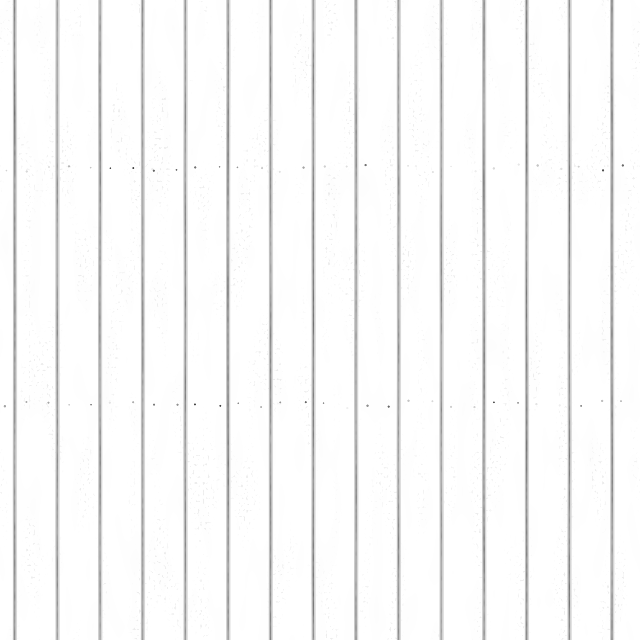
A WebGL 2 fragment shader for this pattern:

```glsl
#version 300 es
precision highp float;

uniform vec2 u_resolution;
out vec4 fragColor;

// Layout, in canvas units unless noted
const float PLANKS = 15.0;
const float FIRST_GROOVE = 0.35;              // in plank widths
const float GROOVE_HALF_WIDTH = 0.0043;
const float GROOVE_FLAT = 0.0021;
const float SEAM_HALF_WIDTH = 0.0018;
const float SEAM_SHIFT = -0.0003;
const float GROOVE_WANDER = 0.0005;
const vec2 NAIL_ROWS = vec2(0.368, 0.737);
const vec2 NAIL_COLUMNS = vec2(0.24, 0.79);   // in plank widths
const vec2 NAIL_JITTER = vec2(0.005, 0.012);
const float NAIL_RADIUS = 0.0017;
const float NICK_CHANCE = 0.15;
const vec2 NICK_SIZE = vec2(0.0035, 0.0013);

// Tones
const float PAINT = 1.0;
const float LIP_SHADOW = 0.75;
const float LIP_LIGHT = 0.84;
const float SEAM_PALE = 0.67;
const float SEAM_DARK = 0.42;
const float NAIL_TONE = 0.25;
const float NICK_TONE = 0.55;
const float SPECKLE_DEPTH = 0.07;
const float MOTTLE_DEPTH = 0.012;

float hash(vec2 p) {
    vec3 q = fract(p.xyx * 0.1031);
    q += dot(q, q.yzx + 33.33);
    return fract((q.x + q.y) * q.z);
}

float cornerSlope(vec2 cell, vec2 offset, vec2 period) {
    float angle = 6.2832 * hash(mod(cell, period) + 7.0);
    return dot(vec2(cos(angle), sin(angle)), offset);
}

// Gradient noise that wraps over a whole-number period
float noise(vec2 uv, vec2 period) {
    vec2 p = uv * period;
    vec2 i = floor(p);
    vec2 f = p - i;
    vec2 u = f * f * f * (f * (f * 6.0 - 15.0) + 10.0);
    vec2 e = vec2(1.0, 0.0);
    float low = mix(cornerSlope(i, f, period), cornerSlope(i + e, f - e, period), u.x);
    float high = mix(cornerSlope(i + e.yx, f - e.yx, period),
                     cornerSlope(i + 1.0, f - 1.0, period), u.x);
    return mix(low, high, u.y);
}

// Faint specks gathered in upright patches
float paintTone(vec2 uv) {
    float patches = smoothstep(0.0, 0.4, noise(uv, vec2(30.0, 6.0)));
    float specks = smoothstep(0.22, 0.5, noise(uv, vec2(250.0, 210.0)));
    float mottle = max(noise(uv, vec2(45.0, 12.0)), 0.0);
    return PAINT - SPECKLE_DEPTH * specks * patches - MOTTLE_DEPTH * mottle;
}

// Soft lips around a worn dark seam
float addGroove(float tone, float d, float id, vec2 uv, float pixel) {
    d += GROOVE_WANDER * noise(uv, vec2(PLANKS, 5.0));
    float lip = mix(LIP_SHADOW, LIP_LIGHT, smoothstep(-0.002, 0.002, d));
    float edge = max(GROOVE_HALF_WIDTH, GROOVE_FLAT + pixel);
    tone = mix(tone, lip, 1.0 - smoothstep(GROOVE_FLAT, edge, abs(d)));

    float streak = noise(uv, vec2(PLANKS, 9.0)) + 0.6 * noise(uv, vec2(PLANKS, 110.0));
    float age = pow(hash(vec2(id, 3.0)), 2.0);
    float wear = clamp(0.15 + 0.5 * age + 0.6 * streak, 0.0, 1.0);
    float seam = 1.0 - smoothstep(0.0003, SEAM_HALF_WIDTH, abs(d - SEAM_SHIFT));
    return mix(tone, mix(SEAM_PALE, SEAM_DARK, wear), seam);
}

// An occasional chip on the right side of a groove
float addNick(float tone, float d, float id, float y, float pixel) {
    float height = mix(0.1, 0.9, hash(vec2(id, 11.0)));
    vec2 q = vec2(d - NICK_SIZE.x, y - height);
    q.y += 0.4 * q.x;
    float r = (length(q / NICK_SIZE) - 1.0) * NICK_SIZE.y;
    float present = step(hash(vec2(id, 17.0)), NICK_CHANCE);
    return mix(tone, NICK_TONE, present * (1.0 - smoothstep(-pixel, pixel, r)));
}

// Two nails per plank on each row, some nearly painted over
float addNails(float tone, float across, float id, float y, float pixel) {
    for (int row = 0; row < 2; row++) {
        for (int side = 0; side < 2; side++) {
            vec2 key = vec2(id, 23.0 + float(row * 2 + side) * 5.0);
            vec2 jitter = vec2(hash(key), hash(key + 31.0)) - 0.5;
            vec2 center = vec2(NAIL_COLUMNS[side] / PLANKS, NAIL_ROWS[row]);
            vec2 q = vec2(across / PLANKS, y) - center - jitter * NAIL_JITTER;
            float radius = NAIL_RADIUS * mix(0.7, 1.1, hash(key + 47.0));
            float cover = 1.0 - smoothstep(-0.5 * pixel, 0.5 * pixel, length(q) - radius);
            float strength = mix(0.08, 1.0, pow(hash(key + 59.0), 1.3));
            tone = mix(tone, NAIL_TONE, cover * strength);
        }
    }
    return tone;
}

void main() {
    vec2 uv = gl_FragCoord.xy / u_resolution;
    float pixel = 1.0 / min(u_resolution.x, u_resolution.y);
    float plank = uv.x * PLANKS - FIRST_GROOVE;
    float plankId = mod(floor(plank), PLANKS);
    float grooveId = mod(floor(plank + 0.5), PLANKS);
    float grooveDistance = (plank - floor(plank + 0.5)) / PLANKS;

    float tone = paintTone(uv);
    tone = addNails(tone, fract(plank), plankId, uv.y, pixel);
    tone = addGroove(tone, grooveDistance, grooveId, uv, pixel);
    tone = addNick(tone, grooveDistance, grooveId, uv.y, pixel);
    fragColor = vec4(vec3(tone), 1.0);
}
```
